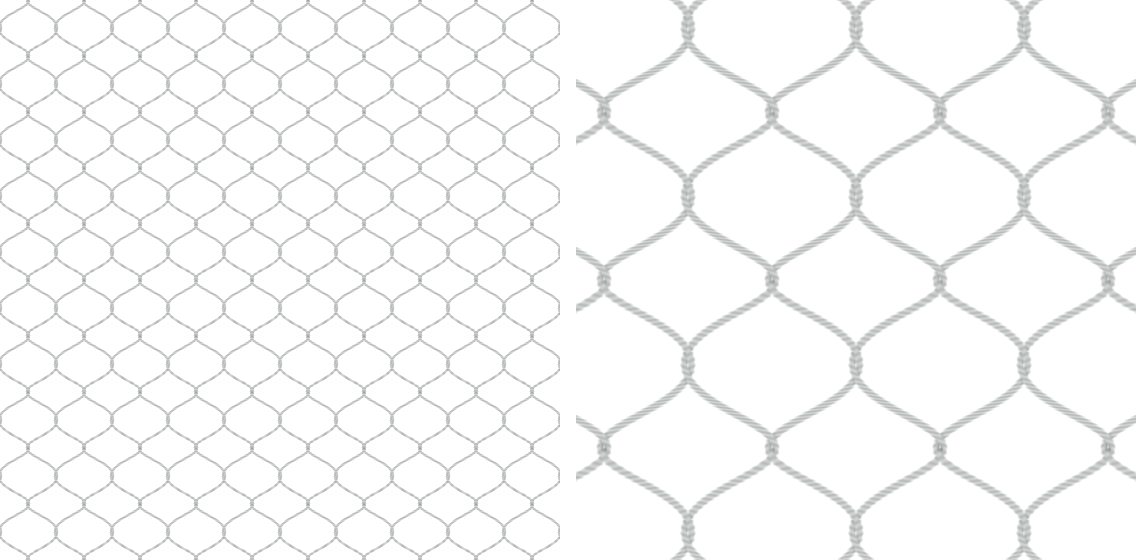
Left: the whole. Right: its middle third, enlarged.
This pattern is drawn by a three.js fragment shader. Its source:

```glsl
// Chain-link netting of twisted grey wire on white, with long and round knots.
#define REPEATS 10.0
#define HALF_WIDTH 0.0195
#define SOFT_EDGE 0.010
#define OVERLAP 0.020
#define KNOT_STRETCH 0.20
#define STRANDS 36.0
#define TWIST_DEPTH 0.09
#define WIRE_COLOR vec3(0.725, 0.737, 0.735)
#define PAPER_COLOR vec3(1.0)
#define TAU 6.2831853

varying vec2 vUv;

float hash(vec2 p) {
  return fract(sin(dot(p, vec2(12.99, 78.23))) * 437.58);
}

// Sideways position of a wire (x) and its slope (y) at height angle u.
vec2 wirePath(float u) {
  float phase = u + KNOT_STRETCH * sin(u);
  float swing = 0.25 + OVERLAP;
  float slope = -swing * sin(phase) * (1.0 + KNOT_STRETCH * cos(u)) * TAU;
  return vec2(0.25 + swing * cos(phase), slope);
}

float band(float dist, float halfWidth) {
  return 1.0 - smoothstep(halfWidth - SOFT_EDGE, halfWidth + SOFT_EDGE, dist);
}

void main() {
  vec2 p = vUv * REPEATS;
  float x = fract(p.x + 0.5) - 0.5;
  float u = TAU * fract(p.y);
  vec2 path = wirePath(u);
  float stretch = sqrt(1.0 + path.y * path.y);

  // Twist angle follows the length of the wire
  float along = TAU * STRANDS * (fract(p.y) - 0.025 * sin(2.0 * u));

  // Wires swap over and under at each knot
  float upper = sin(u) < 0.0 ? -1.0 : 1.0;
  float ink = 0.0;
  float tone = 0.0;
  for (int i = 0; i < 4; i++) {
    float side = i < 2 ? -upper : upper;
    float neighbour = mod(float(i), 2.0);
    float offset = (x - side * (path.x - neighbour)) / stretch;
    float strand = cos(along + side * offset * 70.0);
    float dist = abs(offset) + 0.0025 * strand;
    float cover = band(dist, HALF_WIDTH);
    float shadow = band(dist, HALF_WIDTH + 0.009) * ink;
    float wireTone = TWIST_DEPTH * (0.5 + 0.5 * strand);
    tone = mix(tone - 0.08 * shadow, wireTone, cover);
    ink = max(ink, cover);
  }

  // Dark heart of the round knots, uneven from one to the next
  vec2 knot = vec2(abs(x) - 0.5, fract(p.y + 0.5) - 0.5);
  vec2 knotId = mod(vec2(floor(p.x), floor(p.y + 0.5)), REPEATS);
  float heart = 1.0 - smoothstep(0.004, 0.030, length(knot));
  tone -= heart * mix(0.07, 0.17, hash(knotId));

  gl_FragColor = vec4(mix(PAPER_COLOR, WIRE_COLOR + tone, ink), 1.0);
}
```
